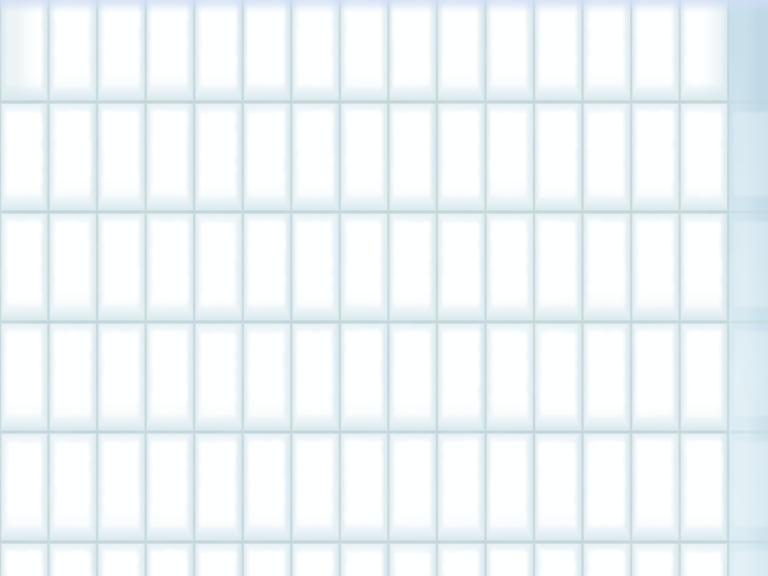
This pattern is drawn by a WebGL 2 fragment shader. Its source:

```glsl
#version 300 es
precision highp float;

#define COLUMNS 15.82
#define ROWS 5.236
#define FIRST_JOINT 0.059
#define JOINT_X 0.0026
#define JOINT_Y 0.0041
#define PANEL_HALF vec2(0.0308, 0.0735)
#define PANEL_SHIFT vec2(-0.0010, 0.0055)
#define JITTER 0.0022
#define ASPECT 1.33333

uniform vec2 u_resolution;
out vec4 outColor;

const vec3 WHITE = vec3(0.995, 1.0, 1.0);
const vec3 BEVEL = vec3(0.94, 0.965, 0.98);
const vec3 BEVEL_SHADE = vec3(0.845, 0.905, 0.925);
const vec3 JOINT = vec3(0.765, 0.835, 0.845);
const vec3 EDGE_BLUE = vec3(0.75, 0.85, 0.905);
const vec3 EDGE_PALE = vec3(0.88, 0.94, 0.96);
const vec3 TOP_TINT = vec3(0.82, 0.87, 0.96);

float hash(vec2 p) {
  vec3 q = fract(vec3(p.xyx) * 0.1031);
  q += dot(q, q.yzx + 33.33);
  return fract((q.x + q.y) * q.z);
}

float noise(vec2 p) {
  vec2 i = floor(p), f = fract(p);
  f = f * f * (3.0 - 2.0 * f);
  return mix(mix(hash(i), hash(i + vec2(1, 0)), f.x),
             mix(hash(i + vec2(0, 1)), hash(i + vec2(1, 1)), f.x), f.y);
}

float roundedBox(vec2 p, vec2 halfSize, float radius) {
  vec2 d = abs(p) - halfSize + radius;
  return length(max(d, 0.0)) + min(max(d.x, d.y), 0.0) - radius;
}

float band(float d, float width, float pixel) {
  float soft = max(0.0022, pixel);
  return 1.0 - smoothstep(width * 0.5 - soft * 0.3, width * 0.5 + soft, d);
}

void main() {
  vec2 uv = gl_FragCoord.xy / u_resolution;
  float pixel = 1.0 / u_resolution.y;
  vec2 grid = vec2(uv.x * COLUMNS, (uv.y - FIRST_JOINT) * ROWS);
  vec2 tile = floor(grid);
  vec2 cell = fract(grid);
  vec2 tileSize = vec2(ASPECT / COLUMNS, 1.0 / ROWS);
  vec2 p = (cell - 0.5) * tileSize;
  vec2 jointDist = (0.5 - abs(cell - 0.5)) * tileSize;
  vec2 seed = tile + 20.0;
  float lastColumn = step(15.0, tile.x);
  float topRow = step(4.0, tile.y);

  // Bevel, shaded toward the right and lower sides
  float shadeRight = smoothstep(0.80, 1.0, cell.x) * mix(0.55, 1.0, hash(seed + 3.1));
  float shadeLeft = 0.7 * (1.0 - smoothstep(0.0, 0.13, cell.x));
  float shadeLow = 0.9 * (1.0 - smoothstep(0.0, 0.15, cell.y));
  float shadeHigh = 0.5 * smoothstep(0.93, 1.0, cell.y);
  float shade = max(max(shadeRight, shadeLeft), max(shadeLow, shadeHigh));
  vec3 color = mix(BEVEL, BEVEL_SHADE, shade);
  color += vec3(-0.006, 0.006, 0.0) * shadeLow;

  // White panel with uneven soft edges
  vec2 jitter = vec2(hash(seed), hash(seed + 7.7)) - 0.5;
  float wobble = noise(grid * vec2(6.0, 13.0) + 40.0) - 0.5;
  vec2 panelHalf = PANEL_HALF + JITTER * (vec2(hash(seed + 1.3), hash(seed + 5.9)) - 0.5);
  float panelDist = roundedBox(p - PANEL_SHIFT - JITTER * jitter, panelHalf, 0.006);
  panelDist += 0.003 * wobble;
  float panel = 1.0 - smoothstep(-0.0045, 0.0035 + pixel, panelDist);
  float lowFade = smoothstep(0.06, 0.24 + 0.08 * hash(seed + 9.4), cell.y);
  color = mix(color, WHITE, panel * mix(0.45, 1.0, lowFade));

  // Haze on the two outer tiles of the top row
  float haze = topRow * (step(tile.x, 0.5) * (1.0 - smoothstep(0.25, 0.8, cell.x))
             + step(13.5, tile.x) * smoothstep(0.45, 0.9, cell.x));
  color = mix(color, BEVEL_SHADE, 0.45 * haze * (1.0 - lastColumn));

  // Cut column at the right, bluer toward the top and the outer side
  float across = cell.x / fract(COLUMNS);
  float depth = 0.15 + 0.55 * smoothstep(0.2, 1.0, uv.y) + 0.4 * smoothstep(0.35, 1.0, across);
  depth += 0.12 * (noise(grid * vec2(5.0, 4.0)) - 0.5);
  vec3 edgeColor = mix(EDGE_PALE, EDGE_BLUE, clamp(depth, 0.0, 1.0));
  edgeColor = mix(edgeColor, BEVEL, 0.35 * panel * (1.0 - topRow));
  color = mix(color, edgeColor, lastColumn);

  // Joints with slight wear
  float wear = 0.8 + 0.2 * noise(grid * vec2(3.0, 5.0) + 11.0);
  float lineX = band(jointDist.x, JOINT_X, pixel) * 0.85 * wear;
  float lineY = band(jointDist.y, JOINT_Y, pixel) * wear * mix(1.0, 0.45, lastColumn);
  vec3 jointColor = JOINT + vec3(-0.01, 0.0, 0.02) * (noise(grid * 2.0) - 0.3);
  lineX *= 1.0 - step(15.5, grid.x);
  color = mix(color, jointColor, max(lineX, lineY));

  // Lavender tint along the top border
  color = mix(color, TOP_TINT, 0.75 * smoothstep(0.975, 1.0, uv.y));
  outColor = vec4(clamp(color, 0.0, 1.0), 1.0);
}
```
